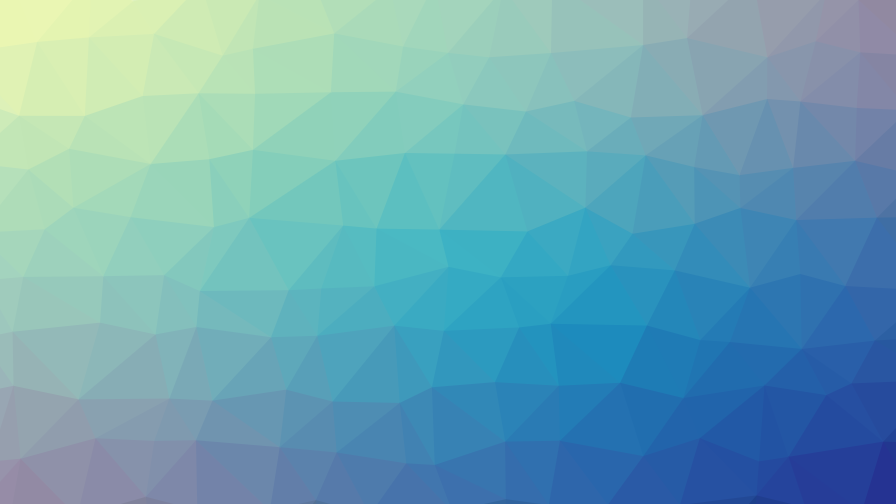
Reproduce this background procedurally as a Shadertoy shader.

```glsl
const vec2 CELL = vec2(0.1185, 0.1146);
const vec2 GRID_OFFSET = vec2(0.5, -0.085);

// Linear light RGB to XYZ
const mat3 RGB_TO_XYZ = mat3(0.4124, 0.2126, 0.0193,
                             0.3576, 0.7152, 0.1192,
                             0.1805, 0.0722, 0.9505);

vec2 hash2(vec2 p) {
    vec2 q = vec2(dot(p, vec2(127.1, 311.7)), dot(p, vec2(269.5, 183.3)));
    return fract(sin(q) * 43758.5);
}

// Lattice point, moved at random inside its cell
vec2 meshVertex(vec2 id) {
    vec2 jitter = (hash2(id) - 0.5) * vec2(0.7, 0.48);
    return (id + GRID_OFFSET + jitter) * CELL;
}

// Yellow through teal to navy
vec3 ramp(float t) {
    vec3 stops[9] = vec3[9](
        vec3(1.00, 1.00, 0.85), vec3(0.93, 0.97, 0.69), vec3(0.78, 0.91, 0.71),
        vec3(0.50, 0.80, 0.73), vec3(0.25, 0.71, 0.77), vec3(0.11, 0.57, 0.75),
        vec3(0.13, 0.37, 0.66), vec3(0.15, 0.20, 0.58), vec3(0.03, 0.11, 0.35));
    float s = clamp(t, 0.0, 1.0) * 8.0;
    int i = min(int(s), 7);
    return mix(stops[i], stops[i + 1], s - float(i));
}

// Cube-root XYZ, a perceptual space for blending
vec3 toPerceptual(vec3 rgb) {
    return pow(RGB_TO_XYZ * pow(rgb, vec3(2.2)), vec3(1.0 / 3.0));
}

vec3 fromPerceptual(vec3 v) {
    return pow(max(inverse(RGB_TO_XYZ) * (v * v * v), 0.0), vec3(1.0 / 2.2));
}

// One ramp across blended with one ramp down
vec3 facetColor(vec2 center) {
    float aspect = iResolution.x / iResolution.y;
    vec2 t = 0.11 + 0.78 * vec2(center.x / aspect, 1.0 - center.y);
    vec3 across = toPerceptual(ramp(t.x));
    vec3 down = toPerceptual(ramp(t.y));
    return fromPerceptual(mix(across, down, 0.5));
}

// Distance to the left side of the edge from a to b
float edgeDistance(vec2 p, vec2 a, vec2 b) {
    vec2 e = normalize(b - a);
    return dot(p - a, vec2(-e.y, e.x));
}

// Facet colour weighted by its antialiased coverage
vec4 facet(vec2 p, vec2 a, vec2 b, vec2 c) {
    float d = min(edgeDistance(p, a, b),
                  min(edgeDistance(p, b, c), edgeDistance(p, c, a)));
    float coverage = clamp(d * iResolution.y + 0.5, 0.0, 1.0);
    if (coverage <= 0.0) return vec4(0.0);
    return vec4(facetColor((a + b + c) / 3.0), 1.0) * coverage;
}

void mainImage(out vec4 fragColor, in vec2 fragCoord) {
    vec2 p = fragCoord / iResolution.y;
    vec2 home = floor(p / CELL - GRID_OFFSET);
    vec4 sum = vec4(0.0);

    // Nearby quads, each split along its shorter diagonal
    for (int y = -1; y <= 1; y++) {
        for (int x = -1; x <= 1; x++) {
            vec2 id = home + vec2(x, y);
            vec2 a = meshVertex(id);
            vec2 b = meshVertex(id + vec2(1, 0));
            vec2 c = meshVertex(id + vec2(1, 1));
            vec2 d = meshVertex(id + vec2(0, 1));
            if (distance(a, c) < distance(b, d)) {
                sum += facet(p, a, b, c) + facet(p, a, c, d);
            } else {
                sum += facet(p, b, c, d) + facet(p, b, d, a);
            }
        }
    }

    vec3 color = sum.a > 0.0 ? sum.rgb / sum.a : facetColor(p);
    fragColor = vec4(color, 1.0);
}
```
